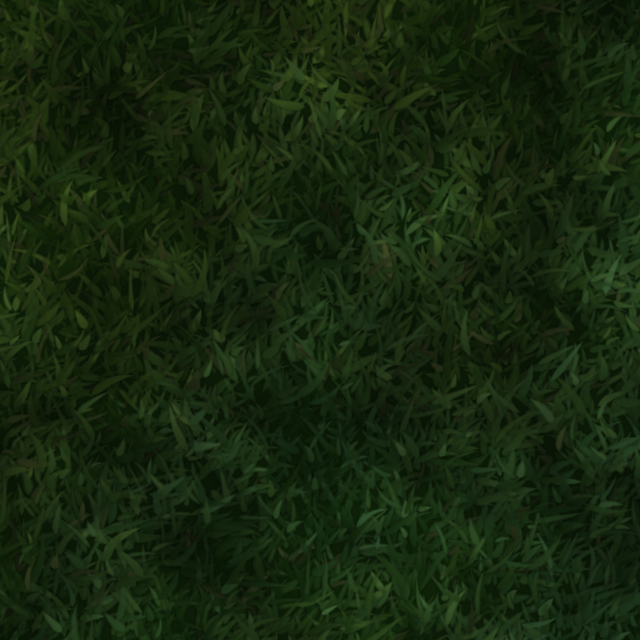
Give the GLSL for this texture, as a Shadertoy shader.

```glsl
// Dense, dim lawn of soft overlapping grass blades with cool and dry patches.

const int LAYERS = 16;
const float CELL = 0.052;
const vec3 SOIL = vec3(0.040, 0.095, 0.022);
const vec3 SHADE_GREEN = vec3(0.048, 0.112, 0.026);
const vec3 LIGHT_GREEN = vec3(0.198, 0.288, 0.142);
const vec3 DRY_STRAW = vec3(0.190, 0.195, 0.105);
const vec3 WARM_TINT = vec3(1.12, 1.0, 0.74);
const vec3 COOL_TINT = vec3(0.86, 1.0, 1.20);

float hash(vec2 p) {
    return fract(sin(dot(p, vec2(127.1, 311.7))) * 43758.5);
}

vec2 hash2(vec2 p) {
    return vec2(hash(p), hash(p + vec2(37.3, 17.9)));
}

float noise(vec2 p) {
    vec2 cell = floor(p);
    vec2 f = fract(p);
    f = f * f * (3.0 - 2.0 * f);
    float low = mix(hash(cell), hash(cell + vec2(1, 0)), f.x);
    float high = mix(hash(cell + vec2(0, 1)), hash(cell + vec2(1, 1)), f.x);
    return mix(low, high, f.y);
}

float fbm(vec2 p) {
    return 0.6 * noise(p) + 0.4 * noise(p * 2.3 + 11.0);
}

// Rotates so that the blade axis becomes y; angle leans right from upright.
vec2 toBlade(vec2 p, float angle) {
    float c = cos(angle), s = sin(angle);
    return vec2(c * p.x - s * p.y, s * p.x + c * p.y);
}

// Signed distance estimate of a blade, broad low down and pointed on top.
float bladeDistance(vec2 p, float halfLength, float halfWidth) {
    float along = clamp(p.y / halfLength, -1.0, 1.0);
    float taper = (1.0 - along * along * along * along) * (0.65 - 0.35 * along);
    return max(abs(p.x) - halfWidth * taper, abs(p.y) - halfLength);
}

// Colour of one blade from its place, random seed and position along it.
vec3 bladeColor(vec2 root, vec2 seed, float along, float across, float depth) {
    float patchLight = fbm(root * 6.0 + 3.0) - 0.5;
    float tuftLight = noise(root * 17.0 + 50.0) - 0.5;
    float cool = 0.45 + 0.5 * (root.x - root.y) + 0.8 * (fbm(root * 4.0 + 20.0) - 0.5);
    cool = clamp(cool + 0.5 * (hash(seed + 5.1) - 0.5), 0.0, 1.0);

    float pick = hash(seed + 8.7);
    float tone = 0.16 + 0.40 * pick + 0.42 * pow(pick, 12.0);
    tone += 0.65 * patchLight + 0.32 * tuftLight;
    tone += 0.11 * along + 0.06 * across + 0.12 * (depth - 0.5);
    vec3 color = mix(SHADE_GREEN, LIGHT_GREEN, clamp(tone, 0.0, 1.1));
    color *= mix(WARM_TINT, COOL_TINT, cool);

    float dry = step(0.84 + 0.15 * cool, hash(seed + 2.3));
    return mix(color, DRY_STRAW * (0.42 + 0.7 * tone), 0.65 * dry);
}

// Lays one scattered layer of blades over the colour below.
vec3 grassLayer(vec3 below, vec2 uv, float layer, float depth) {
    vec2 shift = hash2(vec2(layer, 4.7)) * 9.0;
    vec2 home = floor(uv / CELL + shift);
    vec3 color = below;
    for (int y = -1; y <= 1; y++) {
        for (int x = -1; x <= 1; x++) {
            vec2 id = home + vec2(x, y);
            vec2 seed = id + layer * 19.7;
            vec2 root = (id + hash2(seed) - shift) * CELL;
            vec2 shape = hash2(seed + 61.0);
            float halfLength = mix(0.011, 0.042, shape.x * shape.x);
            float halfWidth = mix(0.0045, 0.0100, shape.y * shape.y);

            // Neighbouring blades lean together in clumps.
            float clump = 1.8 * (fbm(root * 7.0 + 70.0) - 0.5);
            float angle = 0.3 + clump + 2.5 * (hash(seed + 33.0) - 0.5);

            vec2 p = toBlade(uv - root, angle);
            float along = p.y / halfLength;
            float bend = 0.5 * (hash(seed + 71.0) - 0.5);
            p.x += bend * halfLength * along * along;
            float d = bladeDistance(p, halfLength, halfWidth);
            if (d > 0.006) continue;

            // Faint contact shadow, then the softly focused blade.
            color *= 1.0 - 0.11 * (1.0 - smoothstep(-0.001, 0.006, d));
            float blur = mix(0.0022, 0.0042, hash(seed + 90.0));
            float cover = 1.0 - smoothstep(-blur, blur * 0.8, d);
            float across = clamp(p.x / halfWidth, -1.0, 1.0);
            vec3 blade = bladeColor(root, seed, clamp(along, -1.0, 1.0), across, depth);
            color = mix(color, blade, cover * 0.90);
        }
    }
    return color;
}

void mainImage(out vec4 fragColor, in vec2 fragCoord) {
    vec2 uv = fragCoord / iResolution.y;
    vec3 color = SOIL;
    for (int i = 0; i < LAYERS; i++) {
        float depth = float(i) / float(LAYERS - 1);
        color = grassLayer(color, uv, float(i), depth);
    }

    // Broad hollows and rises, with smaller dips between tufts.
    float turf = 0.75 * fbm(uv * 6.0 + 40.0) + 0.35 * noise(uv * 20.0 + 8.0);
    color *= 0.58 + 0.90 * turf;
    fragColor = vec4(color, 1.0);
}
```
